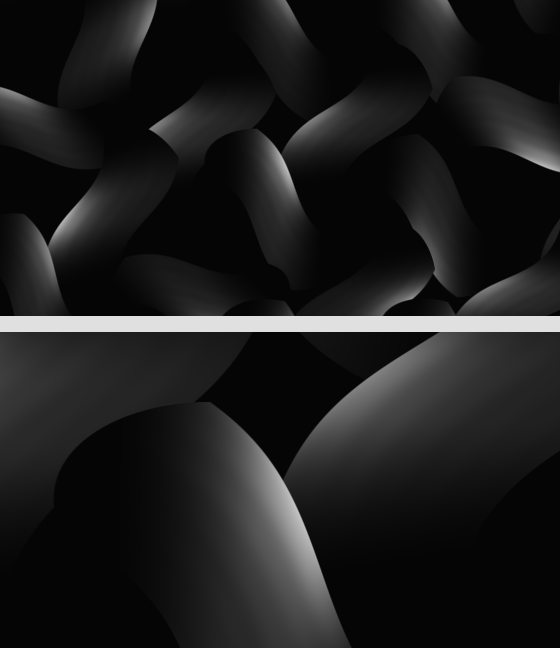
Top, the full canvas; bottom, a detail of the centre.
Reproduce this background procedurally as a Shadertoy shader.

```glsl
#define SPACING vec2(0.579, 0.273)
#define HALF_LENGTH 0.25
#define HALF_WIDTH 0.098
#define BEND 0.042
#define FLARE 0.22
#define JITTER 0.03
#define BACKGROUND 0.018
#define SHEEN 0.17
#define GLINT 0.5

const float PI = 3.14159265;

float hash(vec2 p) {
    return fract(sin(dot(p, vec2(127.1, 311.7))) * 43758.545);
}

// Staggered lattice of ribbon centres, rows counted downwards
vec2 ribbonCentre(vec2 cell, bool oddRow) {
    float start = oddRow ? 0.02 : 0.26;
    vec2 centre = vec2(start, 0.873) + SPACING * cell * vec2(1.0, -1.0);
    centre.x += 0.09 * cos(cell.x * PI / 3.0);
    vec2 offset = vec2(hash(cell + 3.0), hash(cell + 8.0)) - 0.5;
    return centre + JITTER * offset;
}

// Weave directions: rising strips on odd rows, falling ones on even rows
float ribbonAngle(vec2 cell, bool oddRow) {
    float wobble = 0.2 * (hash(cell + 5.0) - 0.5);
    float rising = 1.08 * sin(PI / 3.0 * (cell.x - floor(cell.y / 2.0)));
    float falling = -0.95 - 0.7 * cos(2.0 * PI / 3.0 * cell.x) - 0.12 * cell.y;
    return wobble + (oddRow ? rising : falling);
}

// Returns brightness and coverage of one twisted strip
vec2 ribbon(vec2 q, vec2 cell) {
    float pixel = 1.0 / iResolution.y;
    float along = q.x / HALF_LENGTH;
    float width = HALF_WIDTH * (0.88 + 0.24 * hash(cell + 11.0));
    width *= 1.0 + FLARE * min(along * along, 1.5);
    float across = (q.y + BEND * sin(0.85 * PI * along)) / width;

    // Crisp sides and a rounded dark end that hides what lies below
    float side = (abs(across) - 1.0) * width;
    float tip = (abs(along) + 0.25 * across * across - 1.15) * HALF_LENGTH;
    float cover = 1.0 - smoothstep(-pixel, pixel, max(side, tip));

    // Light fades along the strip as it turns away
    float lit = along + 0.3 * across;
    float fade = smoothstep(-1.05, -0.2, lit) * (1.0 - smoothstep(0.1, 1.0, lit));

    // Broad sheen, with a glint on the bulging edge
    float edge = hash(cell + 17.0) > 0.4 ? 1.0 : -1.0;
    float slope = clamp(0.5 + 0.5 * across * edge, 0.0, 1.0);
    float sheen = SHEEN * (0.6 + 0.7 * hash(cell + 23.0)) * mix(0.55, 1.1, slope);
    float reach = (along + 0.3 * edge) / 0.42;
    float glint = GLINT * (0.45 + 0.75 * hash(cell + 29.0));
    glint *= exp(-reach * reach) * pow(slope, 4.0);

    // Faint lengthwise streaks
    float streak = sin(across * 9.0 + along * 2.0) + sin(across * 17.0 - along * 3.0);
    return vec2((sheen + glint) * fade * (1.0 + 0.025 * streak), cover);
}

void mainImage(out vec4 fragColor, in vec2 fragCoord) {
    vec2 p = fragCoord / iResolution.y;
    float shade = 0.0;

    // Lay the strips over one another
    for (int row = -1; row <= 4; row++) {
        for (int column = -1; column <= 4; column++) {
            vec2 cell = vec2(column, row);
            bool oddRow = (row & 1) == 1;
            float angle = ribbonAngle(cell, oddRow);
            vec2 axis = vec2(cos(angle), sin(angle));
            vec2 d = p - ribbonCentre(cell, oddRow);
            vec2 q = vec2(dot(d, axis), dot(d, vec2(-axis.y, axis.x)));
            vec2 strip = ribbon(q, cell);
            shade = mix(shade, strip.x, strip.y);
        }
    }
    fragColor = vec4(vec3(BACKGROUND + shade), 1.0);
}
```
